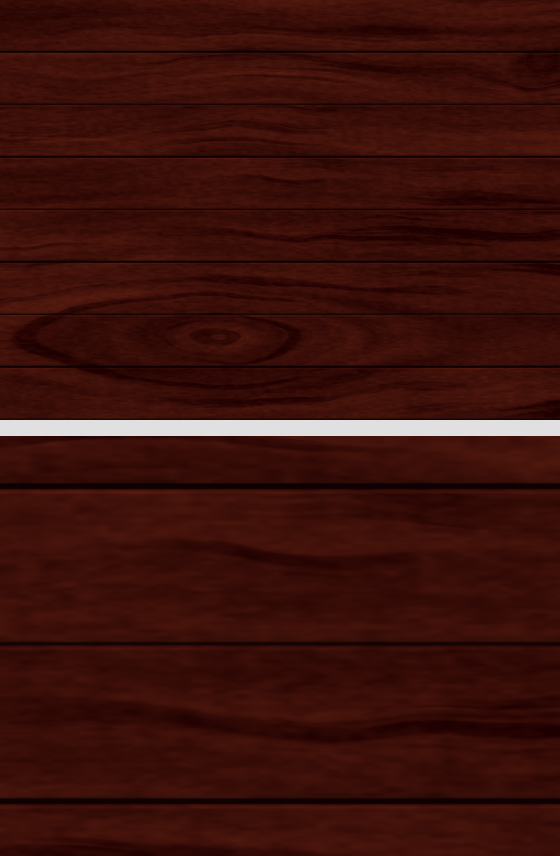
Top, the full canvas; bottom, a detail of the centre.
Write a WebGL 1 fragment shader that draws this texture.

```glsl
precision highp float;
// Dark mahogany boards: eight full-width planks stacked down the canvas.
// Growth rings follow a warped height field that closes around two oval knots;
// fine fibres, tonal blotches and soft dark seams are layered on top.

uniform vec2 u_resolution;

float hash(vec2 p) {
  return fract(sin(dot(p, vec2(127.1, 311.7))) * 4375.85);
}

float noise(vec2 p) {
  vec2 i = floor(p), f = fract(p);
  f = f * f * (3.0 - 2.0 * f);
  return mix(mix(hash(i), hash(i + vec2(1.0, 0.0)), f.x),
             mix(hash(i + vec2(0.0, 1.0)), hash(i + 1.0), f.x), f.y);
}

float fbm(vec2 p) {
  float sum = 0.0, amp = 0.53;
  for (int i = 0; i < 4; i++) {
    sum += amp * noise(p);
    p = p * 2.03 + vec2(17.3, 9.1);
    amp *= 0.5;
  }
  return sum;
}

// Ring coordinate: nested ovals near the large knot, level bands far away.
float ringField(vec2 p) {
  vec2 knot = p - vec2(0.52, 0.816);
  knot.x *= 0.35 / sqrt(1.0 + knot.x * knot.x * 5.0);
  float field = length(knot);
  vec2 side = (p - vec2(1.29, 0.165)) / vec2(0.10, 0.05);
  return field + 0.07 * exp(-dot(side, side));
}

void main() {
  // Canvas heights, measured down from the top edge.
  vec2 p = gl_FragCoord.xy / u_resolution.y;
  p.y = 1.0 - p.y;
  float px = 1.0 / u_resolution.y;

  float board = p.y * 8.0 + 0.015;
  float row = floor(board);
  float across = fract(board);

  // Bend the grain gently before reading the rings.
  vec2 bent = p;
  bent.y += 0.075 * (fbm(p * vec2(2.2, 4.0) + 3.7) - 0.5);
  bent.y += 0.008 * (noise(p * vec2(9.0, 26.0)) - 0.5);
  float ring = ringField(bent);

  // Broad bands, sharper dark streaks and short fibres.
  float bands = fbm(vec2(p.x * 1.3, ring * 38.0));
  float streaks = fbm(vec2(p.x * 2.1 + 31.0, ring * 62.0 + 8.0));
  float streakMask = smoothstep(0.35, 0.65, fbm(p * vec2(1.8, 6.0) + 12.0));
  float fibres = noise(p * vec2(62.0, 210.0) + bands * 3.0);
  float pores = noise(p * vec2(110.0, 330.0) + 40.0);
  float blotch = fbm(p * vec2(2.6, 7.0) + vec2(row * 5.3, 20.0));

  float tone = 0.62 + 0.85 * (bands - 0.5) + 0.55 * (blotch - 0.5);
  tone += 0.24 * (fibres - 0.5) + 0.16 * (pores - 0.5);
  tone -= 0.42 * streakMask * smoothstep(0.53, 0.72, streaks);
  tone += 0.10 * (across - 0.5) + 0.10 * (hash(vec2(row, 4.0)) - 0.5);

  // Shaded hearts and darker rims of the two knots.
  float rim = (ring - 0.060) / 0.006;
  tone -= 0.09 * smoothstep(0.066, 0.052, ring) + 0.13 * exp(-rim * rim);
  vec2 side = (bent - vec2(1.29, 0.165)) / vec2(0.085, 0.052);
  tone -= 0.16 * smoothstep(1.1, 0.8, length(side));

  vec3 darkWood = vec3(0.12, 0.0, 0.0);
  vec3 lightWood = vec3(0.32, 0.10, 0.056);
  vec3 color = mix(darkWood, lightWood, clamp(tone, 0.0, 1.2));

  // Seams: alternately heavy and thin, with shade above and a lit lip below.
  float seam = floor(board + 0.5);
  float offset = (board - seam) / 8.0;
  float inside = step(0.5, seam);
  float heavy = mod(seam, 2.0);
  float halfWidth = mix(0.0010, 0.0019, heavy);
  float gap = 1.0 - smoothstep(halfWidth - 0.5 * px, halfWidth + 0.6 * px + 0.0006, abs(offset));
  float shade = exp(-abs(offset) / 0.0035);
  float lip = exp(-pow((offset - halfWidth - 0.0028) / 0.0016, 2.0));
  color *= 1.0 - inside * shade * mix(0.30, 0.45, heavy);
  color += inside * lip * vec3(0.07, 0.022, 0.014) * (0.5 + blotch);
  color = mix(color, vec3(0.055, 0.004, 0.002), inside * gap * mix(0.75, 0.95, heavy));

  gl_FragColor = vec4(max(color, 0.0), 1.0);
}
```
